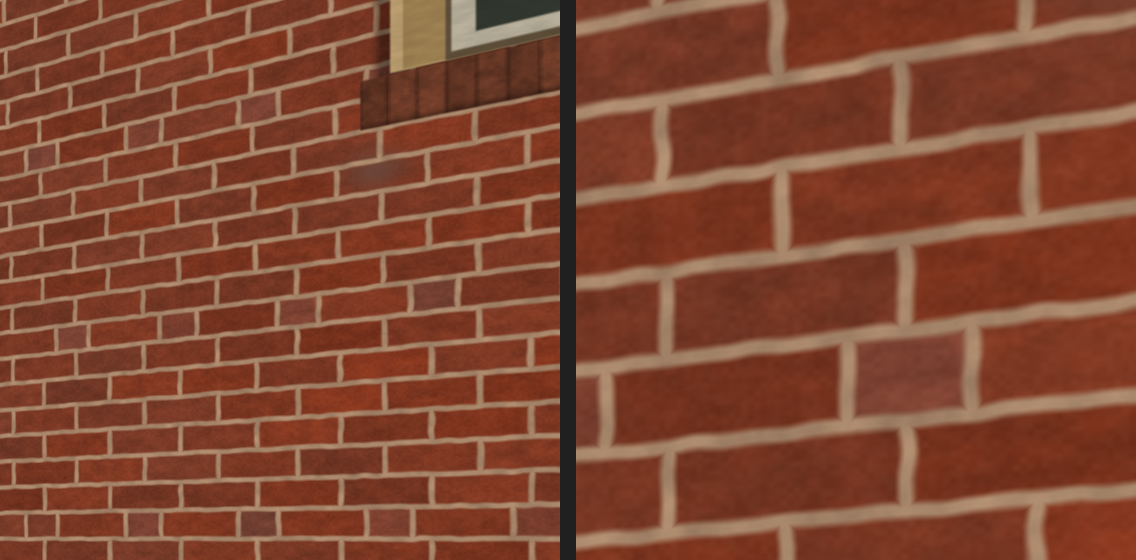
Left: the whole. Right: its middle third, enlarged.
Reproduce this texture procedurally as a Shadertoy shader.

```glsl
#define HORIZON 0.038                  // height where courses run level
#define ROW_HEIGHT 0.0458              // course height at the left edge
#define BRICKS 9.38                    // bricks across before foreshortening
#define PERSPECTIVE 0.341              // growth from left to right
#define ASPECT 2.6                     // brick length in course heights
#define JOINT 0.085                    // half joint width in course heights
#define SOFTNESS 0.055                 // least edge blur in course heights
#define HEADER_EVERY 7.0               // courses between header courses
#define BRICK_RED vec3(0.50, 0.205, 0.115)
#define BRICK_DULL vec3(0.455, 0.225, 0.155)
#define MORTAR vec3(0.66, 0.53, 0.42)
#define SILL_BROWN vec3(0.40, 0.215, 0.145)

float hash(vec2 p) {
    return fract(sin(dot(p, vec2(127.1, 311.7))) * 43758.5453);
}

float noise(vec2 p) {
    vec2 i = floor(p), f = fract(p);
    f = f * f * (3.0 - 2.0 * f);
    return mix(mix(hash(i), hash(i + vec2(1, 0)), f.x),
               mix(hash(i + vec2(0, 1)), hash(i + vec2(1, 1)), f.x), f.y);
}

float fbm(vec2 p) {
    float sum = 0.0, amp = 0.5;
    for (int i = 0; i < 4; i++) {
        sum += amp * noise(p);
        p = p * 2.03 + 17.3;
        amp *= 0.5;
    }
    return sum;
}

// Soft coverage of the quadrant right of and above a corner
float beyond(vec2 corner, vec2 q, float blur) {
    vec2 s = smoothstep(-blur, blur, (q - corner) * vec2(ASPECT, 1.0));
    return s.x * s.y;
}

// Brick under q: x = distance from its left end, y = length, z = index
vec3 brickCell(vec2 q, float row) {
    if (mod(row, HEADER_EVERY) < 0.5) {
        // Header course: half bricks alternate with full ones
        float period = 1.53, header = 0.5;
        float t = q.x - 0.43 - 0.48 * mod(floor(row / HEADER_EVERY), 2.0);
        float i = floor(t / period);
        float r = t - i * period;
        return r < header ? vec3(r, header, 2.0 * i)
                          : vec3(r - header, period - header, 2.0 * i + 1.0);
    }
    // Running bond, leaning slightly with height
    float t = q.x - 0.23 - 0.5 * mod(row, 2.0) + 0.0004 * row * row;
    return vec3(fract(t), 1.0, floor(t));
}

vec3 wall(vec2 q, vec2 p, float blur) {
    vec2 grain = q * vec2(ASPECT, 1.0);
    vec2 warped = q + (vec2(noise(grain * 3.0), noise(grain * 3.0 + 40.0)) - 0.5) * vec2(0.02, 0.05);
    float row = floor(warped.y);
    float fy = warped.y - row;
    vec3 cell = brickCell(warped, row);
    vec2 id = vec2(cell.z, row);

    // Brick tone differs per brick; headers are greyer, the right side redder
    float dull = clamp(0.75 * hash(id) + 0.35 - 0.55 * p.x, 0.0, 1.0);
    vec3 brick = mix(BRICK_RED, BRICK_DULL, dull);
    if (cell.y < 0.9) brick = mix(brick, vec3(0.47, 0.27, 0.22), 0.35 + 0.5 * hash(id + 9.0));
    brick *= 0.94 + 0.12 * hash(id + 31.0);
    brick *= 0.86 + 0.28 * fbm(grain * vec2(2.5, 4.0));
    brick += 0.03 * (noise(grain * 14.0) - 0.5);

    // Grey stain below the window corner
    vec2 stain = (q - vec2(5.12, 11.7)) / vec2(0.35, 0.6);
    brick = mix(brick, vec3(0.40, 0.29, 0.25), 0.75 * exp(-dot(stain, stain)));

    vec3 mortar = MORTAR * (0.86 + 0.28 * fbm(grain * 3.0 + 5.0));
    float edge = min(min(fy, 1.0 - fy), ASPECT * min(cell.x, cell.y - cell.x));
    return mix(mortar, brick, smoothstep(JOINT - blur, JOINT + blur, edge));
}

vec3 sill(vec2 q) {
    float t = (q.x - 4.95) / 0.31;
    float seam = smoothstep(0.02, 0.14, min(fract(t), 1.0 - fract(t)));
    vec3 col = SILL_BROWN * (0.88 + 0.24 * hash(vec2(floor(t), 3.0)));
    col *= 0.75 + 0.5 * fbm(q * vec2(9.0, 4.0));
    col *= mix(0.82, 1.0, seam);
    return col * mix(0.72, 1.0, smoothstep(13.05, 13.3, q.y));
}

void mainImage(out vec4 fragColor, in vec2 fragCoord) {
    vec2 p = fragCoord / iResolution.xy;

    // Wall coordinates: bricks along x, courses along y
    float zoom = 1.0 + PERSPECTIVE * p.x;
    float course = ROW_HEIGHT * zoom;
    vec2 q = vec2(BRICKS * p.x / zoom, (p.y - HORIZON) / course);
    float blur = max(SOFTNESS, 0.7 / (iResolution.y * course));

    vec3 col = wall(q, p, blur);

    // Shadow beside the window, then the sill of upright bricks
    col *= 1.0 - 0.4 * beyond(vec2(5.13, 14.6), q, 0.15);
    col = mix(col, sill(q), beyond(vec2(4.95, 13.05), q, blur));
    col = mix(col, wall(q, p, blur) * 0.62, beyond(vec2(4.9, 14.62), q, blur)
              * smoothstep(5.0, 5.2, q.x));
    col = mix(col, wall(q, p, blur), beyond(vec2(4.9, 14.62), q, blur)
              * (1.0 - smoothstep(5.05, 5.2, q.x)));

    // Window: ledge, trim, reveal, frame and glass
    float shade = 0.92 + 0.16 * fbm(q * 5.0);
    col = mix(col, vec3(0.72, 0.61, 0.43) * shade, beyond(vec2(5.28, 14.66), q, blur));
    col = mix(col, vec3(0.60, 0.49, 0.31) * shade, beyond(vec2(5.42, 14.7), q, blur));
    col = mix(col, vec3(0.36, 0.30, 0.22) * shade, beyond(vec2(5.87, 14.66), q, blur));
    col = mix(col, vec3(0.70, 0.67, 0.59) * shade, beyond(vec2(5.93, 14.9), q, blur));
    col = mix(col, vec3(0.19, 0.21, 0.18) * shade, beyond(vec2(6.18, 15.35), q, blur));

    fragColor = vec4(clamp(col, 0.0, 1.0), 1.0);
}
```
